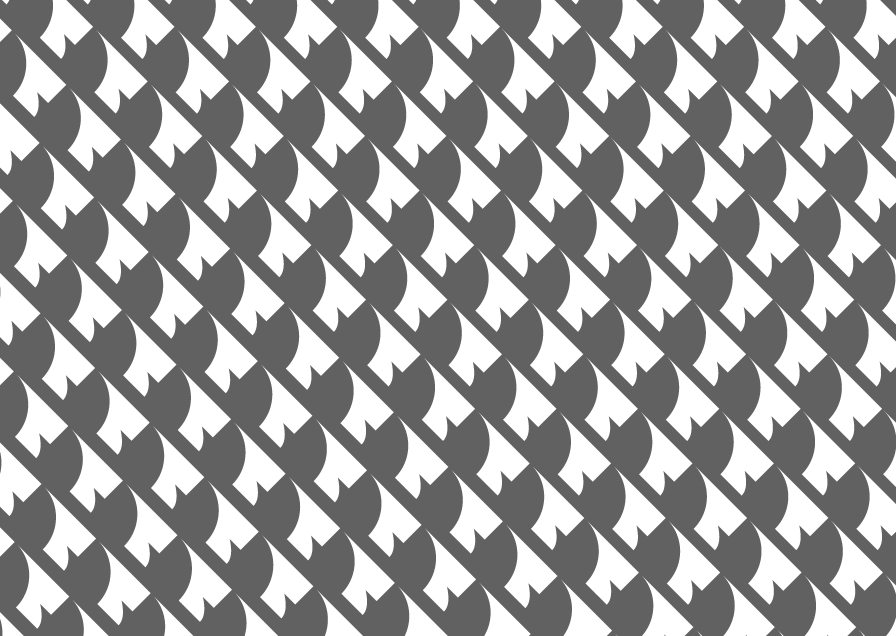
This pattern is drawn by a Shadertoy shader. Its source:

```glsl
// Diagonal strips of white notched flags cut by grey quarter discs, on grey.

// 1.0 inside a flag; cell.x runs down the strip (0..1), cell.y across it.
float flag(vec2 cell) {
    bool inStrip = cell.y > 0.0 && cell.y < 0.59;
    bool pastDisc = cell.x > 0.02 && length(cell - vec2(0.02, 0.59)) > 0.59;

    // Curved notch bitten out of the straight lower end
    float rise = (0.59 - cell.y) / 0.255;
    bool inNotch = cell.y > 0.335 && cell.x > 1.0 - 0.2 * rise * rise;

    return inStrip && pastDisc && !inNotch ? 1.0 : 0.0;
}

// Point with y downwards, on a canvas 546 units high.
float strips(vec2 point) {
    vec2 q = point - vec2(80.0, 23.0);

    // Strips left of the first lie slightly further apart
    float across = q.x - q.y;
    float pitch = across > 0.0 ? 69.85 : 72.8;
    float strip = ceil(across / pitch);
    q -= vec2(69.85 * strip, 2.95 * max(-strip, 0.0));

    vec2 cell = vec2(q.x + q.y, q.y - q.x) / (2.0 * 46.85);
    return flag(vec2(fract(cell.x), cell.y));
}

void mainImage(out vec4 fragColor, in vec2 fragCoord) {
    // Smooth edges by averaging a 5 x 5 grid of samples
    float coverage = 0.0;
    for (int j = 0; j < 5; j++) {
        for (int i = 0; i < 5; i++) {
            vec2 offset = (vec2(i, j) + 0.5) / 5.0 - 0.5;
            vec2 point = (fragCoord + offset) / iResolution.y * 546.0;
            coverage += strips(vec2(point.x, 546.0 - point.y)) / 25.0;
        }
    }
    fragColor = vec4(mix(vec3(0.38), vec3(1.0), coverage), 1.0);
}
```
